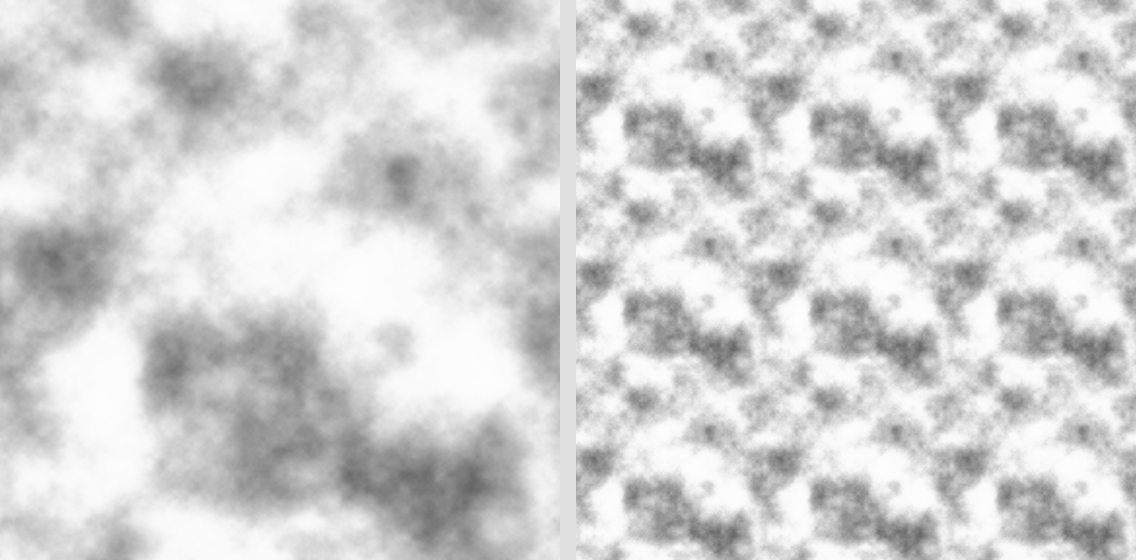
Left, the tile; right, the same tile 3 across and 3 down.
Give the GLSL for this texture, as a three.js fragment shader.

```glsl
varying vec2 vUv;

const vec3 PAPER = vec3(0.998);     // clear white between the clouds
const vec3 SMOKE = vec3(0.0);       // colour approached by the densest cores
const float BASE_CELLS = 6.0;       // whole cells across the tile, first octave
const int OCTAVES = 6;
const float GAIN = 0.53;            // amplitude ratio between octaves
const float THRESHOLD = 0.41;       // noise level where smoke begins
const float DENSITY = 1.36;         // darkness gained per unit of noise
const float SOFTNESS = 0.09;        // width of the fade into white
const float SEED = 5.0;

float hash(vec2 cell, float seed) {
  return fract(sin(dot(cell, vec2(127.1, 311.7)) + seed * 74.7) * 43758.5453);
}

// Value noise whose lattice wraps after a whole number of cells
float wrappedNoise(vec2 uv, float cells, float seed) {
  vec2 p = uv * cells;
  vec2 blend = smoothstep(0.0, 1.0, fract(p));
  vec2 lo = mod(floor(p), cells);
  vec2 hi = mod(lo + 1.0, cells);
  float bottom = mix(hash(lo, seed), hash(vec2(hi.x, lo.y), seed), blend.x);
  float top = mix(hash(vec2(lo.x, hi.y), seed), hash(hi, seed), blend.x);
  return mix(bottom, top, blend.y);
}

// Octaves double the cell count, so every layer still tiles;
// shifting each one keeps the lattices from lining up
float cloudNoise(vec2 uv) {
  float sum = 0.0;
  float total = 0.0;
  float amplitude = 1.0;
  float cells = BASE_CELLS;
  for (int i = 0; i < OCTAVES; i++) {
    vec2 shift = vec2(0.37, 0.61) * float(i);
    sum += amplitude * wrappedNoise(fract(uv + shift), cells, SEED + float(i));
    total += amplitude;
    amplitude *= GAIN;
    cells *= 2.0;
  }
  return sum / total;
}

// Smooth version of max(x, 0)
float softRamp(float x, float width) {
  return 0.5 * (x + sqrt(x * x + width * width));
}

void main() {
  float level = DENSITY * (cloudNoise(vUv) - THRESHOLD);
  float darkness = clamp(softRamp(level, SOFTNESS), 0.0, 1.0);
  gl_FragColor = vec4(mix(PAPER, SMOKE, darkness), 1.0);
}
```
